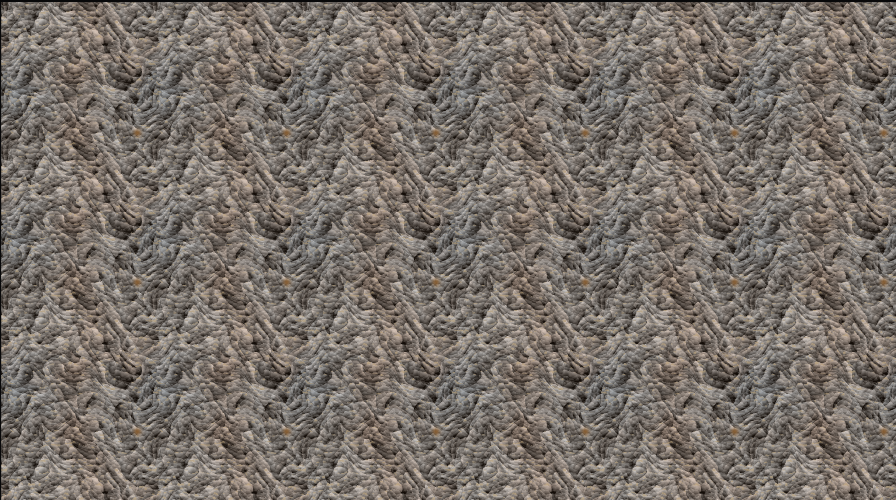
Give the GLSL for this texture, as a WebGL 2 fragment shader.

```glsl
#version 300 es
precision highp float;

uniform vec2 u_resolution;
out vec4 fragColor;

const float TAU = 6.2831853;
const float TILES_ACROSS = 6.0;
const vec3 SHADOW = vec3(0.19, 0.165, 0.145);
const vec3 PALE = vec3(0.645, 0.625, 0.605);
const vec3 BROWN = vec3(1.07, 0.985, 0.93);
const vec3 SLATE = vec3(0.95, 1.0, 1.05);
const vec3 LICHEN = vec3(0.66, 0.56, 0.39);
const vec3 RUST = vec3(0.58, 0.38, 0.17);
const vec3 BORDER = vec3(0.03, 0.03, 0.035);

// Integer skews stretch cells along a diagonal and keep the tile seamless
const mat2 RISING = mat2(1.0, -2.0, 1.0, 2.0);
const mat2 FALLING = mat2(1.0, 2.0, -1.0, 2.0);
const mat2 UPRIGHT = mat2(1.0, 0.0, 1.0, 1.0);

vec3 hash3(vec2 cell, float seed) {
    vec3 h = fract(vec3(cell.xyx + seed) * vec3(0.1031, 0.1030, 0.0973));
    h += dot(h, h.yxz + 33.33);
    return fract((h.xxy + h.yzz) * h.zyx);
}

// Tilted cellular facets: x is the lit tone, y the distance to a crack
vec2 facets(vec2 p, float count, float seed) {
    vec2 q = p * count;
    vec2 base = floor(q);
    float nearest = 9.0, second = 9.0, tone = 0.0;
    for (int j = -1; j <= 1; j++) {
        for (int i = -1; i <= 1; i++) {
            vec2 cell = base + vec2(i, j);
            vec3 h = hash3(mod(cell, count), seed);
            vec2 offset = q - cell - h.xy;
            float d = length(offset);
            if (d < nearest) {
                second = nearest;
                nearest = d;
                tone = 0.75 * (h.z - 0.5) + 0.65 * offset.y;
            } else {
                second = min(second, d);
            }
        }
    }
    return vec2(tone, second - nearest);
}

// Soft round mask repeated once per tile
float patchMask(vec2 p, vec2 center, float radius) {
    vec2 d = fract(p - center + 0.5) - 0.5;
    return exp(-dot(d, d) / (radius * radius));
}

vec2 bend(vec2 p, float amount) {
    vec2 wave = sin(TAU * (2.0 * p.yx + vec2(0.1, 0.45)) + sin(TAU * 3.0 * p));
    return p + amount * (wave + 0.5 * sin(TAU * (5.0 * p.yx + p) + 1.7));
}

float crack(float gap, float width) {
    return 1.0 - smoothstep(0.0, width, gap);
}

// Blades of rock whose grain turns from one diagonal to the other
vec2 blades(vec2 p, float count, float grain, float seed) {
    vec2 rising = facets(RISING * p, count, seed);
    vec2 falling = facets(FALLING * p, count, seed + 17.0);
    return mix(rising, falling, grain);
}

vec3 rock(vec2 tile) {
    vec2 p = bend(tile, 0.025);
    float grain = smoothstep(-0.25, 0.25, sin(TAU * (p.x + 0.62)) + 0.6 * sin(TAU * (2.0 * p.y + p.x)));
    vec2 broad = blades(p, 4.0, grain, 3.0);
    vec2 medium = blades(bend(p, 0.01), 9.0, grain, 41.0);
    vec2 chips = facets(UPRIGHT * p, 21.0, 73.0);
    vec2 grit = facets(tile, 43.0, 109.0);

    // Broad light and dark areas of the tile
    float pale = patchMask(p, vec2(0.32, 0.78), 0.17) + patchMask(p, vec2(0.22, 0.21), 0.13)
        + 0.8 * patchMask(p, vec2(0.72, 0.34), 0.12);
    float mauve = patchMask(p, vec2(0.61, 0.79), 0.19);
    float hollow = patchMask(p, vec2(0.5, 0.5), 0.12) + patchMask(p, vec2(0.52, 0.13), 0.14)
        + 0.7 * patchMask(p, vec2(0.9, 0.58), 0.15);
    float slate = patchMask(p, vec2(0.05, 0.4), 0.22);

    // Facet light, strata lines and cracks
    float strata = sin(TAU * (9.0 * (p.y - p.x) + 3.0 * p.y) + 5.0 * broad.x);
    float tone = 0.61 + 0.38 * broad.x + 0.5 * medium.x + 0.58 * chips.x + 0.5 * grit.x;
    tone += 0.11 * pale - 0.15 * hollow + 0.05 * strata * (1.0 - grain);
    tone -= 0.24 * crack(broad.y, 0.12) * smoothstep(0.1, -0.15, medium.x);
    tone -= 0.16 * crack(medium.y, 0.14) * smoothstep(0.15, -0.15, broad.x);
    vec3 color = mix(SHADOW, PALE, clamp(tone, -0.25, 1.3));

    // Mineral tints and small flecks
    color *= mix(vec3(1.0), BROWN, clamp(0.7 * mauve + hollow + 0.6 * medium.x, 0.0, 1.0));
    color *= mix(vec3(1.0), SLATE, clamp(slate + 0.5 * broad.x, 0.0, 1.0));
    color = mix(color, LICHEN, 0.55 * smoothstep(0.27, 0.42, grit.x) * smoothstep(0.0, 0.2, chips.x));
    return mix(color, RUST, 0.75 * patchMask(tile, vec2(0.92, 0.11), 0.025));
}

void main() {
    // Four samples smooth the facet edges
    vec3 color = vec3(0.0);
    for (int k = 0; k < 4; k++) {
        vec2 jitter = vec2(k % 2, k / 2) * 0.5 - 0.25;
        vec2 point = (gl_FragCoord.xy + jitter - vec2(0.0, u_resolution.y)) / u_resolution.x;
        color += 0.25 * rock(point * TILES_ACROSS);
    }

    // Thin dark border along the left and top
    vec2 inset = vec2(gl_FragCoord.x, u_resolution.y - gl_FragCoord.y) / u_resolution.x;
    float soft = 0.5 / u_resolution.x;
    vec2 inside = smoothstep(vec2(0.0014, 0.0024) - soft, vec2(0.0014, 0.0024) + soft, inset);
    fragColor = vec4(mix(BORDER, color, inside.x * inside.y), 1.0);
}
```
